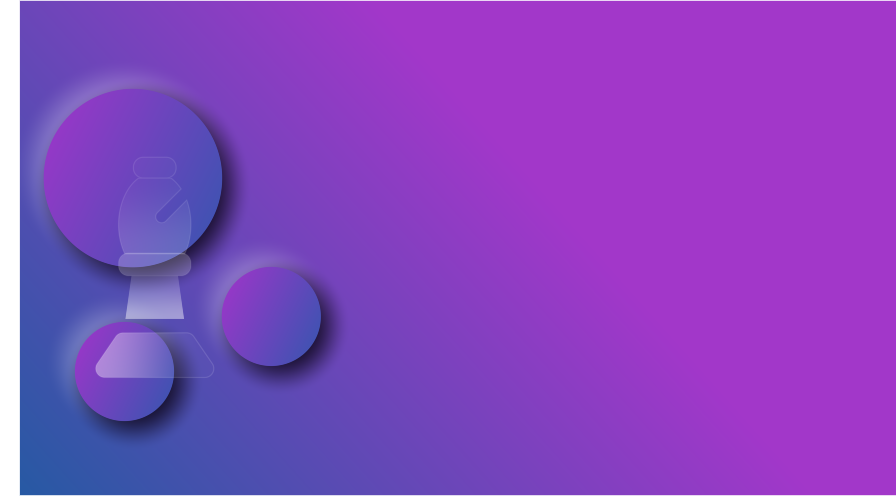
This background is drawn by a WebGL 1 fragment shader. Its source:

```glsl
precision highp float;
uniform vec2 u_resolution;

const vec3 BLUE = vec3(0.15, 0.35, 0.64);
const vec3 MAGENTA = vec3(0.635, 0.215, 0.79);
const vec3 DISC_VIOLET = vec3(0.58, 0.22, 0.78);
const vec3 DISC_INDIGO = vec3(0.26, 0.32, 0.70);
const vec3 SHADOW = vec3(0.06, 0.03, 0.12);
const vec3 WHITE = vec3(1.0);

// Coverage of the inside of a distance field, with an edge of the given width
float inside(float dist, float width) {
  return 1.0 - smoothstep(-width, width, dist);
}

float roundBox(vec2 p, vec2 halfSize, float radius) {
  vec2 q = abs(p) - halfSize + radius;
  return length(max(q, 0.0)) + min(max(q.x, q.y), 0.0) - radius;
}

float ellipse(vec2 p, vec2 radii) {
  float k = length(p / radii);
  return k * (k - 1.0) / max(length(p / (radii * radii)), 0.001);
}

float capsule(vec2 p, vec2 a, vec2 b, float radius) {
  vec2 ab = b - a;
  float t = clamp(dot(p - a, ab) / dot(ab, ab), 0.0, 1.0);
  return length(p - a - ab * t) - radius;
}

float trapezoid(vec2 p, float bottom, float top, float halfHeight, float radius) {
  bottom -= radius;
  top -= radius;
  halfHeight -= radius;
  p.x = abs(p.x);
  vec2 corner = vec2(top, halfHeight);
  vec2 slope = vec2(top - bottom, 2.0 * halfHeight);
  vec2 cap = vec2(p.x - min(p.x, p.y < 0.0 ? bottom : top), abs(p.y) - halfHeight);
  float t = clamp(dot(corner - p, slope) / dot(slope, slope), 0.0, 1.0);
  vec2 side = p - corner + slope * t;
  float s = side.x < 0.0 && cap.y < 0.0 ? -1.0 : 1.0;
  return s * sqrt(min(dot(cap, cap), dot(side, side))) - radius;
}

// Raised disc: pale glow at upper left, dark shadow at lower right
vec3 raisedDisc(vec3 color, vec2 p, float radius, float pixel) {
  vec2 offset = vec2(1.9, -1.9);
  float glow = inside(length(p + offset) - radius, 4.2);
  float shade = inside(length(p - offset) - radius, 4.2);
  color = mix(color, WHITE, 0.27 * glow);
  color = mix(color, SHADOW, 0.88 * shade);
  float t = 0.5 + 0.5 * dot(p, vec2(0.89, -0.45)) / radius;
  vec3 face = mix(DISC_VIOLET, DISC_INDIGO, t);
  return mix(color, face, inside(length(p) - radius, pixel));
}

// Translucent pane with a faint hairline rim
vec3 glass(vec3 color, float dist, float fill, float rim, float pixel) {
  color = mix(color, WHITE, fill * inside(dist, pixel));
  return mix(color, WHITE, rim * inside(abs(dist) - 0.12, pixel));
}

// Bishop chess piece, with p measured from the middle of its body
vec3 bishop(vec3 color, vec2 p, float pixel) {
  float knob = roundBox(p - vec2(0.0, 11.5), vec2(4.3, 2.1), 2.0);
  float body = max(ellipse(p, vec2(7.3, 10.5)), abs(p.y - 1.75) - 7.65);
  float notch = capsule(p, vec2(1.4, 1.6), vec2(7.5, 7.7), 1.2);
  body = max(body, -notch);
  float collar = roundBox(p + vec2(0.0, 8.0), vec2(7.3, 2.3), 2.0);
  float stem = trapezoid(p + vec2(0.0, 14.65), 5.9, 4.7, 4.35, 0.1);
  float base = trapezoid(p + vec2(0.0, 26.3), 11.9, 8.2, 4.5, 1.8);

  float bodyFill = mix(0.15, 0.02, smoothstep(-6.0, 10.0, p.y));
  float stemFill = mix(0.45, 0.16, smoothstep(-19.0, -10.3, p.y));
  float baseFill = mix(0.38, 0.02, smoothstep(-12.0, 10.0, p.x));
  color = glass(color, min(knob, body), bodyFill, 0.10, pixel);
  color = glass(color, collar, 0.20, 0.06, pixel);
  color = glass(color, stem, stemFill, 0.0, pixel);
  return glass(color, base, baseFill, 0.12, pixel);
}

void main() {
  // One unit is a hundredth of the canvas height
  float unit = 100.0 / u_resolution.y;
  vec2 p = gl_FragCoord.xy * unit;
  float pixel = 0.6 * unit;

  // Diagonal backdrop
  float t = dot(p - vec2(4.0, 0.0), vec2(0.746, 0.666)) / 119.7;
  vec3 color = mix(BLUE, MAGENTA, clamp(t, 0.0, 1.0));

  color = raisedDisc(color, p - vec2(26.8, 64.1), 18.0, pixel);
  color = raisedDisc(color, p - vec2(54.7, 36.2), 10.0, pixel);
  color = raisedDisc(color, p - vec2(25.1, 25.1), 10.0, pixel);
  color = bishop(color, p - vec2(31.2, 54.7), pixel);

  // White margin at the left, hairlines above and below
  float margin = max(4.0 - p.x, abs(p.y - 50.0) - 49.85);
  color = mix(color, WHITE, 1.0 - inside(margin, pixel));
  gl_FragColor = vec4(color, 1.0);
}
```
